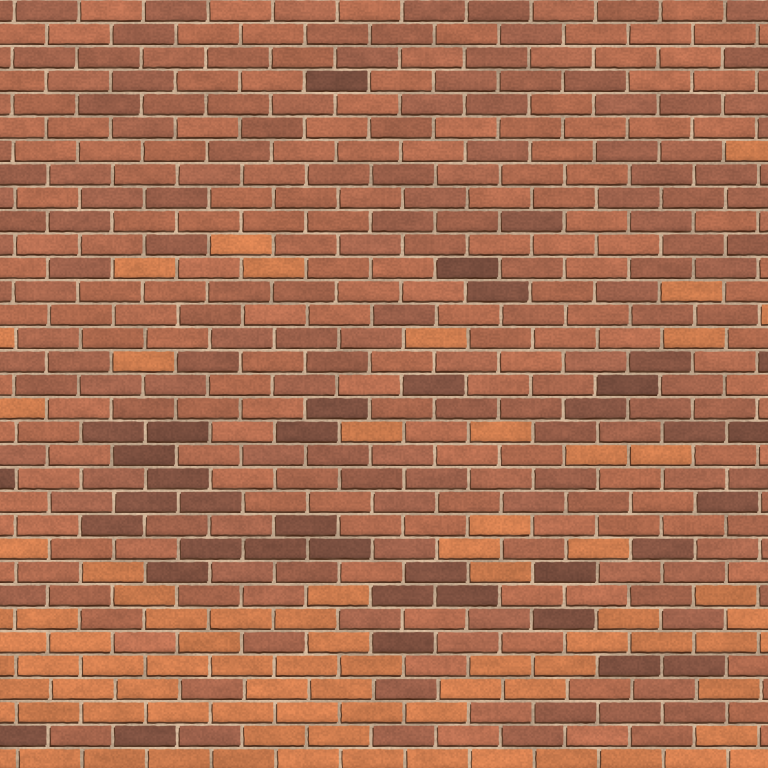
Give the GLSL for this texture, as a WebGL 2 fragment shader.

```glsl
#version 300 es
precision highp float;
// Running-bond brick wall: each cell holds one rounded brick whose tone is
// drawn from a hash, with orange and dark bricks clustering lower down.
// Pale mortar shows in the joints, under a thin shadow cast down and left.

uniform vec2 u_resolution;
out vec4 outColor;

const vec2 REPEATS = vec2(11.89, 32.83);     // bricks across, courses down
const vec2 BOND = vec2(0.24, 0.745);         // joint offset of even, odd courses
const float TOP_OFFSET = 0.06;               // part of a course cut off at the top
const float LEAN = 0.06;                     // sideways drift of joints with height
const float JOINT = 0.0052;                  // mortar gap, shadow included
const float CORNER = 0.0011;
const float WOBBLE = 0.0009;                 // unevenness of the brick edges
const vec2 SHADOW = vec2(0.0014, 0.0024);    // reach to the left and down
const float SOFTNESS = 0.0008;
const float GRAIN = 0.13;
const float STAIN = 0.10;

const vec3 RED = vec3(0.71, 0.43, 0.315);
const vec3 BROWN = vec3(0.61, 0.38, 0.295);
const vec3 ORANGE = vec3(0.81, 0.49, 0.31);
const vec3 DARK = vec3(0.47, 0.305, 0.245);
const vec3 MORTAR = vec3(0.81, 0.70, 0.59);
const vec3 SHADE = vec3(0.27, 0.15, 0.085);

float hash(vec2 p) {
    return fract(sin(dot(p, vec2(127.1, 311.7))) * 43758.5453);
}

float noise(vec2 p) {
    vec2 i = floor(p), f = fract(p);
    f = f * f * (3.0 - 2.0 * f);
    return mix(mix(hash(i), hash(i + vec2(1, 0)), f.x),
               mix(hash(i + vec2(0, 1)), hash(i + vec2(1, 1)), f.x), f.y);
}

float roundedBox(vec2 p, vec2 halfSize, float radius) {
    vec2 d = abs(p) - halfSize + radius;
    return length(max(d, 0.0)) + min(max(d.x, d.y), 0.0) - radius;
}

// Base colour of one brick, from its cell number
vec3 brickTone(vec2 id) {
    float low = smoothstep(0.25, 0.85, id.y / REPEATS.y);
    float cluster = noise(id * vec2(0.4, 0.3) + 7.3);
    float orangeChance = mix(0.03, 0.62, low) * smoothstep(0.2, 0.85, cluster);
    float darkChance = mix(0.07, 0.38, low) * smoothstep(0.9, 0.25, cluster);
    float pick = hash(id + 3.7);

    vec3 tone = mix(RED, BROWN, smoothstep(0.15, 0.95, hash(id + 11.2)));
    if (pick < orangeChance || id.y > REPEATS.y - 1.0) tone = ORANGE;
    else if (pick > 1.0 - darkChance) tone = mix(DARK, BROWN, 0.45 * hash(id + 5.1));
    return tone * (0.95 + 0.10 * hash(id + 19.4));
}

void main() {
    vec2 uv = gl_FragCoord.xy / u_resolution;
    float soft = max(SOFTNESS, 0.75 / u_resolution.y);

    // Cell layout, with courses counted from the top
    vec2 wall = vec2(uv.x, 1.0 - uv.y) * REPEATS;
    wall.y += TOP_OFFSET;
    float course = floor(wall.y);
    wall.x += LEAN * (uv.y - 0.5) + 0.05 * (hash(vec2(course, 2.0)) - 0.5);
    wall.x -= mod(course, 2.0) < 0.5 ? BOND.x : BOND.y;
    vec2 id = floor(wall);
    vec2 size = 1.0 / REPEATS;
    vec2 local = (fract(wall) - 0.5) * size * vec2(1, -1);

    // Brick and its cast shadow
    vec2 halfBrick = 0.5 * (size - JOINT);
    float ragged = WOBBLE * (noise(uv * 160.0) - 0.5);
    float brick = roundedBox(local, halfBrick, CORNER) + ragged;
    float shadow = roundedBox(local + SHADOW, halfBrick, CORNER) + ragged;

    // Surface: fine grain, broad stains, slightly worn lower edge
    float grain = GRAIN * (noise(uv * 420.0) - 0.5);
    float stain = STAIN * (noise(uv * vec2(45.0, 80.0) + 31.0) - 0.5);
    vec3 face = brickTone(id) * (1.0 + grain + stain);
    face *= 1.0 - 0.10 * smoothstep(0.2, 0.45, -local.y / size.y);

    // Joints darken a little in patches
    float patches = noise(uv * vec2(22.0, 34.0) + 4.0);
    vec3 color = MORTAR * (0.84 + 0.20 * patches + grain);
    float depth = 0.78 + 0.22 * noise(uv * 60.0 + 9.0);
    color = mix(color, SHADE, depth * smoothstep(soft, -soft, shadow));
    color = mix(color, face, smoothstep(soft, -soft, brick));

    outColor = vec4(clamp(color, 0.0, 1.0), 1.0);
}
```
